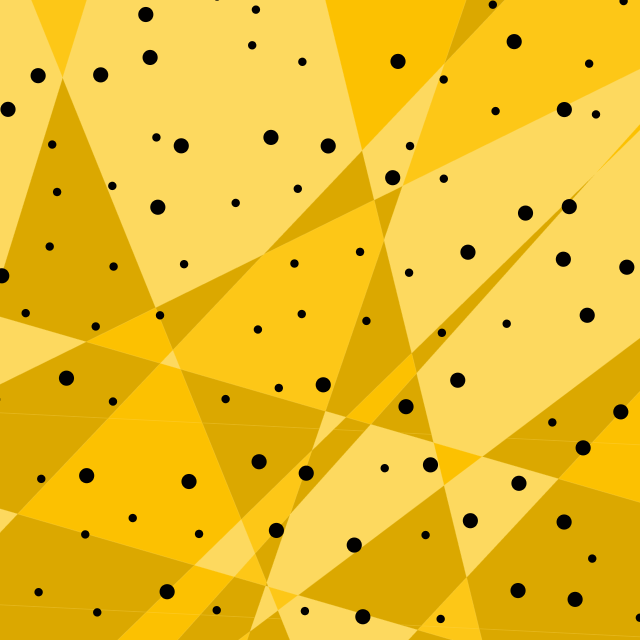
Write a WebGL 1 fragment shader that draws this pattern.

```glsl
precision highp float;
// Flat golden facets cut by long straight lines, sprinkled with black dots in two sizes.
uniform vec2 u_resolution;

const vec3 PALE = vec3(0.992, 0.851, 0.373);
const vec3 OCHRE = vec3(0.858, 0.659, 0.0);
const vec3 AMBER = vec3(0.992, 0.780, 0.090);
const vec3 DEEP_AMBER = vec3(0.990, 0.756, 0.005);
const vec3 INK = vec3(0.006, 0.003, 0.0);

const int LINE_PAIRS = 5;         // steep lines, crossing two by two
const int SHALLOW_LINES = 4;      // gently falling lines
const int SAMPLES = 4;            // samples per axis for edge smoothing
const float SEAM_HALF_WIDTH = 0.0006;
const float SEAM_OPACITY = 0.3;
const float DOT_CELLS = 9.4;      // dot cells across the canvas
const float DOT_JITTER = 0.7;
const float SMALL_DOT = 0.0065;
const float LARGE_DOT = 0.0118;
const float LARGE_SHARE = 0.45;

vec3 hash3(vec2 cell) {
  vec3 q = fract(cell.xyx * vec3(0.1031, 0.1030, 0.0973));
  q += dot(q, q.yxz + 33.33);
  return fract((q.xxy + q.yzz) * q.zyx);
}

// Signed distance to the line x = pivot.x + slope * (y - pivot.y).
float steepLine(vec2 p, vec2 pivot, float slope) {
  return (p.x - pivot.x - slope * (p.y - pivot.y)) / sqrt(1.0 + slope * slope);
}

// x: tone index summed over the lines passed, y: distance to the nearest line.
vec2 facets(vec2 p) {
  float tone = 0.0;
  float nearest = 1.0;

  // Each pair shares a pivot and opens like scissors.
  for (int i = 0; i < LINE_PAIRS; i++) {
    float k = float(i);
    float swing = cos(k);
    vec2 pivot = vec2(0.33 * k - 0.06, 0.55 - 0.18 * swing);
    float slope = 0.6 + 0.65 * cos(1.6 * k + 0.5);
    float spread = 0.46 + 0.4 * swing;
    float a = steepLine(p, pivot, slope - spread);
    float b = steepLine(p, pivot, slope + spread);
    float fromMiddle = abs(k - 2.0);
    tone += step(0.0, a) * (1.0 + step(1.5, fromMiddle));
    tone += step(0.0, b) * (1.0 + step(0.5, fromMiddle));
    nearest = min(nearest, min(abs(a), abs(b)));
  }

  // Every other shallow line leaves the tone alone and shows as a seam.
  for (int j = 0; j < SHALLOW_LINES; j++) {
    float k = float(j);
    float even = 1.0 - mod(k, 2.0);
    float slope = -0.05 - 0.24 * even;
    float d = (p.y - 0.505 + 0.15 * k - slope * p.x) / sqrt(1.0 + slope * slope);
    tone += step(0.0, d) * 2.0 * even;
    nearest = min(nearest, abs(d));
  }
  return vec2(tone, nearest);
}

vec3 toneColor(float tone) {
  float hue = mod(tone + 0.5, 3.0);
  if (hue < 1.0) return OCHRE;
  if (hue < 2.0) return PALE;
  return mod(tone + 0.5, 6.0) < 3.0 ? DEEP_AMBER : AMBER;
}

// Signed distance to the one dot in each jittered, staggered cell.
float dotDistance(vec2 p) {
  vec2 g = p * DOT_CELLS;
  g.x += 0.5 * mod(floor(g.y), 2.0);
  vec3 h = hash3(floor(g) + 17.0);
  vec2 center = 0.5 + DOT_JITTER * (h.xy - 0.5);
  float radius = h.z < LARGE_SHARE ? LARGE_DOT : SMALL_DOT;
  return length(fract(g) - center) / DOT_CELLS - radius;
}

void main() {
  float pixel = 1.0 / min(u_resolution.x, u_resolution.y);
  vec2 p = gl_FragCoord.xy * pixel;

  // Facets, averaged over the pixel
  vec3 color = vec3(0.0);
  for (int i = 0; i < SAMPLES; i++) {
    for (int j = 0; j < SAMPLES; j++) {
      vec2 offset = (vec2(float(i), float(j)) + 0.5) / float(SAMPLES) - 0.5;
      color += toneColor(facets(p + offset * pixel).x);
    }
  }
  color /= float(SAMPLES * SAMPLES);

  // Faint pale seams along the cuts
  float seam = clamp((SEAM_HALF_WIDTH - facets(p).y) / pixel + 0.5, 0.0, 1.0);
  color = mix(color, PALE, SEAM_OPACITY * seam);

  // Dots
  float ink = clamp(0.5 - dotDistance(p) / pixel, 0.0, 1.0);
  gl_FragColor = vec4(mix(color, INK, ink), 1.0);
}
```
